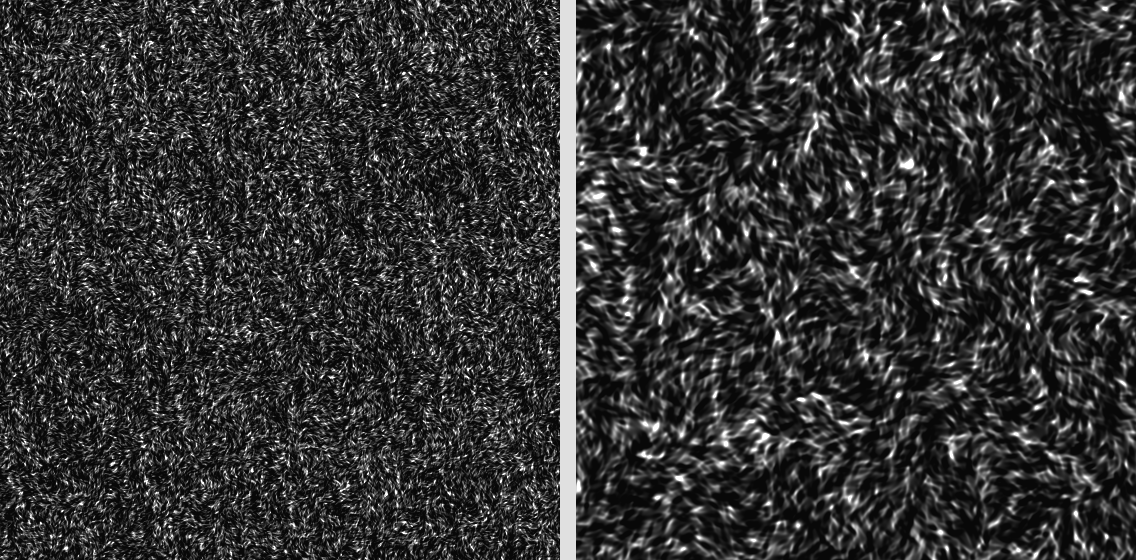
Left, the full canvas; right, a detail of the centre.
This texture is drawn by a three.js fragment shader. Its source:

```glsl
// Dense dark felt: short thin fibres in greys with a few bright specks.
// Light and dark fibres that loosely follow a local grain are summed to a field
// of unit variance, then bent by a squared tone curve into mostly black values.
varying vec2 vUv;

const float PI = 3.14159265;
const float FIBRE_CELLS = 144.0;              // fibre cells across the canvas
const int FIBRES_PER_CELL = 5;
const vec2 FIBRE_SIZE = vec2(0.41, 0.13);     // length and width, in cells
const float FIBRE_LEAN = 1.0;                 // mean direction, in radians
const float FIBRE_SPREAD = 0.55;              // 1.0 gives all directions
const float FIBRE_WEIGHT = 0.98;
const float GRAIN_SCALE = 0.2;                // turns of local grain, per cell
const float GRAIN_SWING = 3.6;                // radians of local turning
const float SPECK_CELLS = 64.0;
const float SPECK_CHANCE = 0.13;
const float SPECK_RADIUS = 0.12;              // in speck cells
const float SPECK_WEIGHT = 1.9;
const float CLUMP_CELLS = 60.0;
const float CLUMP_WEIGHT = 0.75;
const float PATCH_CELLS = 9.0;
const float PATCH_WEIGHT = 0.4;
const float BLACK_LEVEL = 0.03;
const float TONE_OFFSET = 1.4;                // field level that falls to black
const float TONE_GAIN = 0.057;

float hash(vec2 p) {
  return fract(sin(dot(p, vec2(127.1, 311.7))) * 43758.5453);
}

vec2 hash2(vec2 p) {
  return vec2(hash(p), hash(p + vec2(37.2, 91.7)));
}

float valueNoise(vec2 p) {
  vec2 cell = floor(p);
  vec2 f = fract(p);
  f = f * f * (3.0 - 2.0 * f);
  float low = mix(hash(cell), hash(cell + vec2(1.0, 0.0)), f.x);
  float high = mix(hash(cell + vec2(0.0, 1.0)), hash(cell + 1.0), f.x);
  return mix(low, high, f.y);
}

// Sum of soft light and dark strokes, scaled to unit variance
float fibreField(vec2 p) {
  vec2 base = floor(p);
  float sum = 0.0;
  for (int y = -1; y <= 1; y++) {
    for (int x = -1; x <= 1; x++) {
      vec2 cell = base + vec2(float(x), float(y));
      float swirl = valueNoise(cell * GRAIN_SCALE + 83.0) - 0.5;
      float grain = FIBRE_LEAN + GRAIN_SWING * swirl;
      for (int i = 0; i < FIBRES_PER_CELL; i++) {
        vec2 seed = cell + float(i + 1) * vec2(173.3, 259.1);
        vec2 d = p - cell - hash2(seed);
        vec2 trait = hash2(seed + 13.7);
        float angle = grain + PI * FIBRE_SPREAD * (trait.x - 0.5);
        vec2 dir = vec2(cos(angle), sin(angle));
        vec2 q = vec2(dot(d, dir), dot(d, vec2(-dir.y, dir.x))) / FIBRE_SIZE;
        sum += (trait.y < 0.5 ? -1.0 : 1.0) * exp(-0.5 * dot(q, q));
      }
    }
  }
  float variance = float(FIBRES_PER_CELL) * PI * FIBRE_SIZE.x * FIBRE_SIZE.y;
  return sum * inversesqrt(variance);
}

// Sparse round glints
float speckField(vec2 p) {
  vec2 base = floor(p);
  float glow = 0.0;
  for (int y = -1; y <= 1; y++) {
    for (int x = -1; x <= 1; x++) {
      vec2 cell = base + vec2(float(x), float(y));
      vec2 d = (p - cell - hash2(cell + 401.3)) / SPECK_RADIUS;
      float present = step(hash(cell + 733.9), SPECK_CHANCE);
      glow = max(glow, present * exp(-0.5 * dot(d, d)));
    }
  }
  return glow;
}

void main() {
  // Grain and its slow drift
  float field = FIBRE_WEIGHT * fibreField(vUv * FIBRE_CELLS);
  field += CLUMP_WEIGHT * (valueNoise(vUv * CLUMP_CELLS + 57.0) - 0.5);
  field += PATCH_WEIGHT * (valueNoise(vUv * PATCH_CELLS + 211.0) - 0.5);
  field += SPECK_WEIGHT * speckField(vUv * SPECK_CELLS);

  // Squared tone curve: much black, few whites
  float lift = max(field + TONE_OFFSET, 0.0);
  float grey = min(BLACK_LEVEL + TONE_GAIN * lift * lift, 1.0);
  gl_FragColor = vec4(vec3(grey), 1.0);
}
```
